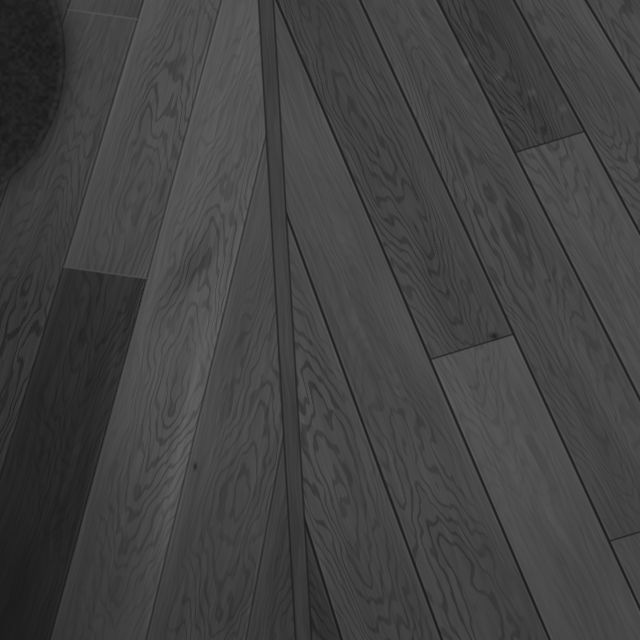
Write a Shadertoy shader that draws this texture.

```glsl
// Dark grey timber floor: two fans of tapering planks meet at a narrow centre strip.
// Each plank lies between two slanted seams and gets nested ring grain around a heart
// point, fine fibres and an optional end joint; a round rug covers the upper left.

// Per plank: seam x at the top edge, seam slope, tone, height of the grain heart.
const vec4 LEFT[7] = vec4[7](
    vec4(0.680, -0.150, 0.25, 1.20), vec4(0.569, -0.185, 0.285, 0.75),
    vec4(0.466, -0.238, 0.325, 0.55), vec4(0.346, -0.268, 0.305, 0.27),
    vec4(0.224, -0.300, 0.265, 0.60), vec4(0.110, -0.340, 0.25, 0.40),
    vec4(-0.01, -0.380, 0.24, 0.50));
const vec4 RIGHT[9] = vec4[9](
    vec4(0.130, 0.260, 0.23, 1.10), vec4(0.224, 0.310, 0.285, 0.73),
    vec4(0.3255, 0.365, 0.285, 0.95), vec4(0.432, 0.427, 0.26, 0.20),
    vec4(0.5625, 0.460, 0.28, 0.39), vec4(0.6836, 0.507, 0.24, 0.02),
    vec4(0.803, 0.540, 0.285, 0.10), vec4(0.915, 0.600, 0.275, 0.30),
    vec4(1.050, 0.660, 0.27, 0.50));
// Per plank: joint height at x = 0 and tone change below the joint.
const vec2 LEFT_JOINT[7] = vec2[7](vec2(9, 0), vec2(9, 0), vec2(9, 0),
    vec2(0.403, -0.095), vec2(0.0, 0.0), vec2(9, 0), vec2(9, 0));
const vec2 RIGHT_JOINT[9] = vec2[9](vec2(9, 0), vec2(9, 0), vec2(9, 0),
    vec2(0.766, 0.055), vec2(1.135, 0.02), vec2(0.483, 0.06), vec2(9, 0), vec2(9, 0), vec2(9, 0));

float hash(vec2 p) {
    p = fract(p * vec2(0.1031, 0.1137));
    p += dot(p, p.yx + 33.33);
    return fract((p.x + p.y) * p.x * 17.0);
}

float noise(vec2 p) {
    vec2 i = floor(p), f = fract(p);
    f = f * f * (3.0 - 2.0 * f);
    return mix(mix(hash(i), hash(i + vec2(1, 0)), f.x),
               mix(hash(i + vec2(0, 1)), hash(i + vec2(1, 1)), f.x), f.y);
}

float fbm(vec2 p) {
    float sum = 0.0, amp = 0.5;
    for (int i = 0; i < 4; i++) { sum += amp * noise(p); p = p * 2.03 + 7.1; amp *= 0.5; }
    return sum;
}

float softSpot(vec2 p, vec2 center, vec2 radius) {
    vec2 d = (p - center) / radius;
    return exp(-dot(d, d));
}

float line(float d, float halfWidth, float blur) {
    return 1.0 - smoothstep(halfWidth - blur, halfWidth + blur, abs(d));
}

vec4 plankData(float side, int i) { return side < 0.0 ? LEFT[i] : RIGHT[i]; }

float seamX(vec4 plank, float y) { return plank.x + plank.y * y; }

// q.x runs across the plank, q.y along it.
float woodGrain(vec2 q, vec2 heart, float seed) {
    vec2 d = q - heart, shift = vec2(seed * 13.7, seed * 5.3);
    float warp = fbm(q * vec2(3.0, 7.0) + shift) - 0.5;
    float rings = sqrt(d.x * d.x + 0.004) + 2.0 * sqrt(d.y * d.y + 0.003) + 0.65 * warp;
    float figure = smoothstep(0.1, 1.0, sin(rings * 70.0));
    float strength = exp(-5.0 * d.y * d.y) * (1.0 - smoothstep(0.25, 0.65, abs(d.x)));
    strength *= 0.4 + noise(q * vec2(2.0, 8.0) + shift);
    float fibre = noise(vec2(q.x * 38.0 + warp * 9.0, q.y * 9.0) + shift) - 0.5;
    float pores = noise(vec2(q.x * 85.0, q.y * 45.0) + shift) - 0.5;
    return 0.05 * warp - 0.055 * figure * strength + 0.035 * fibre + 0.018 * pores;
}

float planks(vec2 p, float side, float px) {
    int last = side < 0.0 ? 5 : 7, index = 0;
    for (int i = 1; i <= last; i++)
        if (side * (p.x - seamX(plankData(side, i), p.y)) > 0.0) index = i;
    vec4 plank = plankData(side, index);
    float inner = seamX(plank, p.y), outer = seamX(plankData(side, index + 1), p.y);
    vec2 joint = side < 0.0 ? LEFT_JOINT[index] : RIGHT_JOINT[index];
    float jointDist = p.y - joint.x - (side < 0.0 ? 0.14 : -0.304) * p.x;
    float below = smoothstep(-px, px, jointDist);
    float seed = float(index) + (side < 0.0 ? 20.0 : 3.0) + 9.0 * step(0.0, jointDist);
    vec2 q = vec2((p.x - inner) / (outer - inner), p.y);
    float tone = plank.z + joint.y * below;
    tone += woodGrain(q, vec2(0.32 + 0.15 * hash(vec2(seed)), plank.w), seed);
    // Dark seams on the right, thinner ones with a pale bevel on the left.
    float d = min(abs(p.x - inner), abs(p.x - outer)) / sqrt(1.0 + plank.y * plank.y);
    float seam = line(d, side < 0.0 ? 0.0011 : 0.0019, px);
    tone += 0.025 * line(d - 0.0035, 0.0012, px);
    tone = mix(tone, 0.11, seam * (side < 0.0 ? 0.5 : 0.9));
    return mix(tone, side < 0.0 ? 0.33 : 0.12, 0.75 * line(jointDist, 0.0013, px));
}

void mainImage(out vec4 fragColor, in vec2 fragCoord) {
    vec2 p = fragCoord / iResolution.xy;
    p.y = 1.0 - p.y; // measured downward from the top edge
    float px = 1.0 / iResolution.y;

    // Both plank fans, then the centre strip with its dark edges.
    float stripLeft = p.x - (0.404 + 0.058 * p.y), stripRight = p.x - (0.427 + 0.060 * p.y);
    float tone = planks(p, stripLeft < 0.0 ? -1.0 : 1.0, px);
    float inStrip = smoothstep(-px, px, stripLeft) * smoothstep(px, -px, stripRight);
    float stripTone = 0.245 + woodGrain(vec2(stripLeft * 9.0, p.y), vec2(2.0), 41.0);
    tone = mix(tone, stripTone, inStrip);
    tone = mix(tone, 0.12, 0.75 * max(line(stripLeft, 0.0014, px), line(stripRight, 0.0014, px)));

    // Pale sapwood sweep, dark swirl, knots and faint reflections.
    float sweep = (p.x - 0.312 + 0.21 * (p.y - 0.56)) / 0.014;
    tone += 0.05 * exp(-sweep * sweep) * smoothstep(0.46, 0.6, p.y) * (1.0 - smoothstep(0.75, 0.95, p.y));
    vec2 swirl = vec2(p.x + 0.6 * (p.y - 0.42), p.y);
    tone -= 0.06 * softSpot(swirl, vec2(0.295, 0.42), vec2(0.022, 0.06));
    tone -= 0.12 * softSpot(p, vec2(0.772, 0.525), vec2(0.008, 0.005));
    tone -= 0.12 * softSpot(p, vec2(0.305, 0.729), vec2(0.003, 0.006));
    for (int i = 0; i < 4; i++)
        tone += 0.06 * softSpot(p, vec2(0.73, 0.095) + float(i) * vec2(0.05, 0.025), vec2(0.006));

    // Light falls off toward the lower edge and lower left.
    tone *= 1.03 - 0.30 * smoothstep(0.35, 0.0, p.x) * smoothstep(0.05, 0.75, p.y)
          - 0.14 * smoothstep(0.6, 1.0, p.y);

    // Round rug with woven pile and a soft contact shadow.
    float rug = (length((p - vec2(-0.078, 0.09)) / vec2(0.180, 0.220)) - 1.0) * 0.19;
    tone *= 1.0 - 0.3 * exp(-max(rug, 0.0) * 60.0);
    float pile = 0.13 + 0.05 * (noise(p * 190.0) - 0.5) + 0.04 * (fbm(p * 25.0) - 0.5);
    pile += 0.035 * line(rug + 0.006, 0.004, 0.003);
    tone = mix(tone, pile, smoothstep(0.0015, -0.0015, rug));

    fragColor = vec4(vec3(clamp(tone, 0.0, 1.0)), 1.0);
}
```
